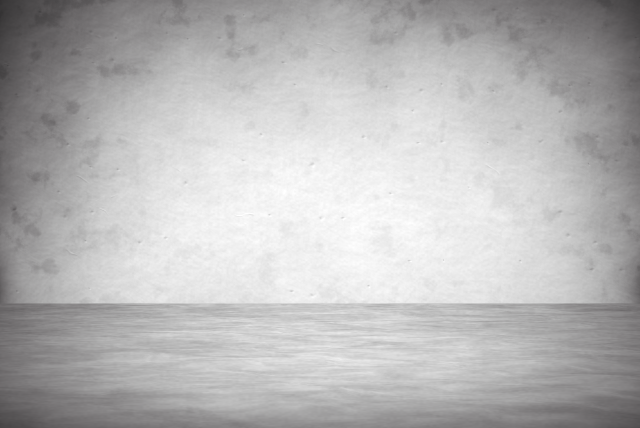
Reproduce this background procedurally as a WebGL 1 fragment shader.

```glsl
precision highp float;
// Empty studio room: a spotlit grey plaster wall above a streaked concrete floor.

uniform vec2 u_resolution;

#define HORIZON 0.291
#define WALL_LIGHT 0.95
#define FLOOR_LIGHT 0.84
#define LIGHT_CENTER vec2(0.515, 0.50)
#define STAIN 0.24
#define RELIEF 0.17
#define STREAK 0.36
#define SCRATCHES 14

float hash(vec2 p) {
  return fract(sin(dot(p, vec2(127.1, 311.7))) * 43758.545);
}

float noise(vec2 p) {
  vec2 i = floor(p), f = fract(p);
  f = f * f * (3.0 - 2.0 * f);
  return mix(mix(hash(i), hash(i + vec2(1.0, 0.0)), f.x),
             mix(hash(i + vec2(0.0, 1.0)), hash(i + vec2(1.0, 1.0)), f.x), f.y);
}

float fbm(vec2 p) {
  float sum = 0.0, amp = 0.5;
  for (int i = 0; i < 5; i++) {
    sum += amp * noise(p);
    p = mat2(1.6, 1.2, -1.2, 1.6) * p + 7.3;
    amp *= 0.55;
  }
  return sum / 1.06;
}

// Rough plaster height, barely stretched along a shallow diagonal
float plaster(vec2 p) {
  vec2 q = vec2(p.x - 0.3 * p.y, p.y + 0.3 * p.x) * vec2(34.0, 46.0);
  return fbm(q + 1.2 * noise(p * 14.0));
}

// Small pits with a lit lower rim, one in some grid cells
float pits(vec2 p) {
  vec2 g = p * 17.0, cell = floor(g);
  vec2 center = 0.25 + 0.5 * vec2(hash(cell), hash(cell + 31.7));
  vec2 d = (g - cell - center) * vec2(1.0, 1.4);
  d += 0.08 * (noise(g * 9.0) - 0.5);
  float size = mix(0.03, 0.09, hash(cell + 5.1));
  float present = step(0.75, hash(cell + 77.3));
  float dark = exp(-dot(d, d) / (size * size));
  d += vec2(-0.05, 0.08);
  return present * (0.5 * exp(-dot(d, d) / (size * size)) - dark);
}

// Short broken scratches, dark on one side and light on the other
float scratches(vec2 p, float aspect) {
  float sum = 0.0;
  for (int i = 0; i < SCRATCHES; i++) {
    vec2 seed = vec2(float(i) * 3.17, 9.2);
    vec2 center = vec2(hash(seed) * aspect, mix(0.40, 0.99, hash(seed + 1.3)));
    float angle = mix(-0.8, 0.5, hash(seed + 2.7));
    float halfLength = mix(0.015, 0.05, hash(seed + 4.1));
    vec2 d = p - center;
    d = vec2(cos(angle) * d.x + sin(angle) * d.y, cos(angle) * d.y - sin(angle) * d.x);
    float across = (d.y + 2.0 * d.x * d.x + 0.012 * noise(p * 50.0)) / 0.002;
    float along = 1.0 - smoothstep(0.4 * halfLength, halfLength, abs(d.x));
    sum += along * across * exp(-across * across);
  }
  return sum * smoothstep(0.3, 0.7, noise(p * 75.0));
}

float wall(vec2 uv, vec2 p, float aspect) {
  // Broad spotlight with weaker side falloff near the floor
  vec2 d = abs(uv - LIGHT_CENTER) * 2.0;
  float side = mix(0.30, 0.50, smoothstep(HORIZON, 0.58, uv.y));
  float light = WALL_LIGHT * (1.0 - side * pow(d.x, 3.2));
  light *= 1.0 - 0.37 * pow(d.y, 2.4);
  light *= 1.0 - 0.26 * d.x * d.y * smoothstep(0.45, 0.65, uv.y);

  // Shadow pockets where the wall base meets the sides
  vec2 pocket = vec2(min(uv.x, 1.0 - uv.x) / 0.026, (uv.y - HORIZON - 0.03) / 0.09);
  light *= 1.0 - 0.40 * exp(-pocket.x - pocket.y * pocket.y);

  // Stains grow stronger away from the light
  float shade = 1.0 - smoothstep(0.45, 0.95, light);
  float cloud = fbm(p * 7.0 + 3.0) - 0.5;
  float blotch = smoothstep(0.55, 0.78, fbm(p * 24.0 + 11.0));
  float tone = STAIN * cloud * (0.4 + shade) - blotch * (0.04 + 0.10 * shade);

  // Crisp relief and fine grain
  float relief = plaster(p) - plaster(p + vec2(0.003, -0.005));
  float grain = noise(p * vec2(190.0, 230.0)) - 0.5;
  tone += RELIEF * relief * (0.6 + 0.5 * shade) + 0.03 * grain;
  tone += 0.14 * pits(p) + 0.13 * scratches(p, aspect);
  return light * (1.0 + tone);
}

float ground(vec2 uv, vec2 p, float aspect) {
  float dx = abs(uv.x - LIGHT_CENTER.x) * 2.0;
  float dy = (uv.y - 0.185) / 0.185;
  float light = FLOOR_LIGHT * (1.0 - 0.45 * pow(dx, 2.1));
  light *= 1.0 - (dy < 0.0 ? 0.36 : 0.26) * dy * dy;

  // Broken, wandering streaks flattened by perspective
  float depth = 1.0 / (HORIZON - uv.y + 0.22);
  vec2 q = vec2((p.x - 0.5 * aspect) * depth, depth * 3.2);
  q.y += 0.12 * q.x + 0.35 * noise(q * vec2(1.6, 2.0));
  float broad = fbm(q * vec2(1.8, 2.4) + 4.0) - 0.5;
  float fine = fbm(q * vec2(5.5, 6.5) + 1.5 * noise(q * 4.0)) - 0.5;
  float grain = noise(p * vec2(130.0, 220.0)) - 0.5;
  return light * (1.0 + STREAK * (0.55 * broad + 0.60 * fine) + 0.04 * grain);
}

void main() {
  vec2 uv = gl_FragCoord.xy / u_resolution;
  float aspect = u_resolution.x / u_resolution.y;
  vec2 p = vec2(uv.x * aspect, uv.y);

  // Join both surfaces with a soft edge
  float edge = smoothstep(-0.0015, 0.0015, uv.y - HORIZON);
  float value = mix(ground(uv, p, aspect), wall(uv, p, aspect), edge);
  value = clamp(value, 0.0, 1.0);

  // Shadows carry a trace of warm violet
  vec3 tint = mix(vec3(1.015, 0.985, 0.998), vec3(1.0), smoothstep(0.3, 0.75, value));
  gl_FragColor = vec4(value * tint, 1.0);
}
```
